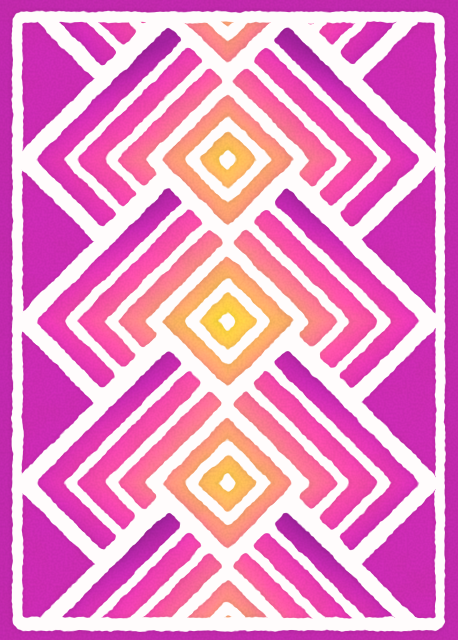
Give the GLSL for this pattern, as a Shadertoy shader.

```glsl
#define ROW 0.2526
#define WOBBLE 0.011
#define ROUGH 0.007
#define MOTTLE 0.35
#define GRAIN 0.05
#define CLIP_LOWER 1.35
#define CLIP_UPPER 0.541
#define SIDE_EDGE 1.33

const vec3 PAPER = vec3(1.0, 0.99, 0.99);

// Gradient noise
vec2 hashGradient(vec2 cell) {
    vec3 h = fract(cell.xyx * vec3(0.1031, 0.103, 0.0973));
    h += dot(h, h.yzx + 33.33);
    float angle = 6.2832 * fract((h.x + h.y) * h.z);
    return vec2(cos(angle), sin(angle));
}

float noise(vec2 p) {
    vec2 i = floor(p), f = fract(p);
    vec2 u = f * f * f * (f * (f * 6.0 - 15.0) + 10.0);
    vec2 e = vec2(0.0, 1.0);
    float a = dot(hashGradient(i), f);
    float b = dot(hashGradient(i + e.yx), f - e.yx);
    float c = dot(hashGradient(i + e.xy), f - e.xy);
    float d = dot(hashGradient(i + e.yy), f - e.yy);
    return mix(mix(a, b, u.x), mix(c, d, u.x), u.y);
}

float fbm(vec2 p) {
    float sum = 0.0, amp = 0.6;
    for (int i = 0; i < 4; i++) {
        sum += amp * noise(p);
        p = mat2(1.6, 1.2, -1.2, 1.6) * p + 7.3;
        amp *= 0.55;
    }
    return sum;
}

// Shapes
float diamond(vec2 p) {
    vec2 a = sqrt(p * p + 0.0002);
    return a.x + a.y;
}

float ring(float d, float middle, float halfWidth) {
    return (abs(d - middle) - halfWidth) * 0.7071;
}

float roundBox(vec2 p, vec2 halfSize, float r) {
    vec2 q = abs(p) - halfSize + r;
    return length(max(q, 0.0)) + min(max(q.x, q.y), 0.0) - r;
}

float softIntersect(float a, float b) {
    vec2 q = vec2(a, b) + 0.025;
    return length(max(q, 0.0)) + min(max(q.x, q.y), 0.0) - 0.025;
}

// Heat ramp from yellow core to deep purple
vec3 pigment(float s) {
    vec3 stops[7] = vec3[7](
        vec3(1.00, 0.84, 0.25), vec3(1.00, 0.69, 0.41),
        vec3(0.99, 0.51, 0.55), vec3(0.98, 0.32, 0.65),
        vec3(0.92, 0.23, 0.70), vec3(0.80, 0.17, 0.70),
        vec3(0.63, 0.13, 0.61));
    s = clamp(s, 0.0, 5.999);
    int i = int(s);
    return mix(stops[i], stops[i + 1], fract(s));
}

void mainImage(out vec4 fragColor, in vec2 fragCoord) {
    vec2 p = (fragCoord - 0.5 * iResolution.xy) / (iResolution.y * ROW);
    float aa = 0.8 / (iResolution.y * ROW);

    // Hand-painted edges
    vec2 w = p + WOBBLE * vec2(noise(p * 9.0), noise(p * 9.0 + 40.0));
    float rough = ROUGH * noise(p * 34.0);
    vec2 q = w + vec2(0.008, 0.008);

    // Rows of nested diamonds and overlapping chevrons
    float paint = 1e3, nearest = 1e3, shade = 5.0;
    for (int k = -2; k <= 2; k++) {
        vec2 local = q - vec2(0.0, float(k));
        float d = diamond(local);
        float lower = diamond(local + vec2(0.0, 1.0));
        float upper = diamond(local - vec2(0.0, 1.0));
        nearest = min(nearest, d);

        float core = min(ring(d, 0.13, 0.06), ring(d, 0.346, 0.067));
        float n = clamp(floor((d - 0.477) / 0.2526), 0.0, 2.0);
        float chevron = ring(d, 0.603 + 0.2526 * n, 0.086);
        float clip = max(CLIP_LOWER - lower, CLIP_UPPER - upper) * 0.7071;
        float shape = min(core, softIntersect(chevron, clip));

        if (shape < paint) {
            paint = shape;
            shade = d * 3.76 - 0.3 + 0.5 * abs(p.y);
            shade += 1.2 * smoothstep(0.2, 0.8, local.y) * smoothstep(0.9, 1.05, d);
        }
    }

    // Side triangles
    float side = (SIDE_EDGE - nearest) * 0.7071;
    if (side < paint) { paint = side; shade = 5.0; }

    // Frame and border
    paint = max(paint, roundBox(w, vec2(1.276, 1.84), 0.015));
    float border = -roundBox(w + vec2(0.003, 0.008), vec2(1.338, 1.915), 0.07);
    if (border < paint) { paint = border; shade = 5.25; }
    paint += rough;

    // Watercolour wash with pigment pooled at the edges
    float wash = fbm(p * 4.0);
    vec3 ink = pigment(shade + MOTTLE * wash);
    ink *= 1.0 + GRAIN * noise(p * 70.0) + 0.08 * wash;
    ink *= 1.0 - 0.05 * smoothstep(-0.03, 0.0, paint);

    vec3 color = mix(ink, PAPER, smoothstep(-aa, aa, paint));
    fragColor = vec4(clamp(color, 0.0, 1.0), 1.0);
}
```
